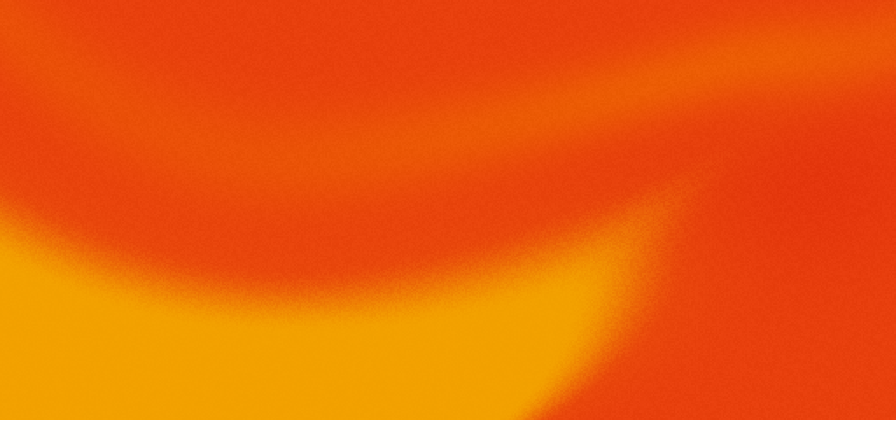
Reproduce this background procedurally as a Shadertoy shader.

```glsl
// Soft red and orange waves with a glowing amber pool above a white strip.

#define RED vec3(0.91, 0.25, 0.05)
#define DEEP_RED vec3(0.895, 0.205, 0.05)
#define ORANGE vec3(0.925, 0.36, 0.015)
#define AMBER vec3(0.95, 0.63, 0.0)
#define WHITE vec3(1.0, 1.0, 0.995)
#define STRIP_HEIGHT 0.0625
#define HALO 0.1
#define GRAIN_CELLS 256.0
#define GRAIN_AMOUNT 0.022

float hash(vec2 cell) {
    return fract(sin(dot(cell, vec2(12.9898, 78.233))) * 43758.5453);
}

// Parabola that straightens out on its right side.
float valley(float x, float curve, float straighten) {
    return curve * x * x / (1.0 + straighten * max(x, 0.0));
}

float smoothMin(float a, float b, float k) {
    float h = max(k - abs(a - b), 0.0) / k;
    return min(a, b) - 0.25 * k * h * h;
}

// Depth inside the amber pool, scaled by the local edge softness.
float poolDepth(vec2 p) {
    float fromCentre = p.x - 0.66;
    float top = 0.328 + valley(fromCentre, 0.42, 0.6) - p.y;
    float lift = 0.42 - p.y;
    float side = 1.41 - 1.81 * lift * abs(lift) - p.x;
    float topSoftness = 0.07 + 0.04 * abs(fromCentre);
    float sideSoftness = 0.05 + 0.2 * clamp(p.y, 0.0, 0.5);
    return smoothMin(top / topSoftness, side / sideSoftness, 0.6);
}

// Strength of the orange ribbon, fainter and wider on the left.
float ribbon(vec2 p) {
    float crest = 0.643 + valley(p.x - 0.65, 0.75, 2.36);
    crest -= 0.06 * smoothstep(1.6, 2.0, p.x);
    float rise = smoothstep(0.2, 1.5, p.x);
    float offset = (p.y - crest) / mix(0.09, 0.062, rise);
    float fade = 1.0 - 0.3 * smoothstep(1.7, 2.0, p.x);
    return mix(0.55, 1.0, rise) * fade * exp(-0.5 * offset * offset);
}

void mainImage(out vec4 fragColor, in vec2 fragCoord) {
    vec2 p = fragCoord / iResolution.xy * vec2(2.0, 1.0);
    float grain = hash(floor(p * GRAIN_CELLS)) - 0.5;

    // Red ground with a darker patch on the right
    vec2 patchOffset = (p - vec2(1.75, 0.6)) / vec2(0.4, 0.2);
    vec3 color = mix(RED, DEEP_RED, exp(-dot(patchOffset, patchOffset)));

    // Upper ribbon
    color = mix(color, ORANGE, ribbon(p));

    // Amber pool with a faint halo and a grainy edge
    float depth = poolDepth(p) + 0.15 * grain;
    float outside = 0.6 * max(-depth, 0.0);
    float pool = smoothstep(-1.0, 1.0, depth);
    pool = max(pool, mix(HALO * exp(-outside * outside), 1.0, pool));
    color = mix(color, AMBER, pool);
    color += GRAIN_AMOUNT * grain * (1.0 - 0.6 * pool);

    // White strip along the bottom
    float pixel = 1.0 / iResolution.y;
    float strip = 1.0 - smoothstep(-0.5 * pixel, 0.5 * pixel, p.y - STRIP_HEIGHT);
    color = mix(color, WHITE, strip);

    fragColor = vec4(clamp(color, 0.0, 1.0), 1.0);
}
```
